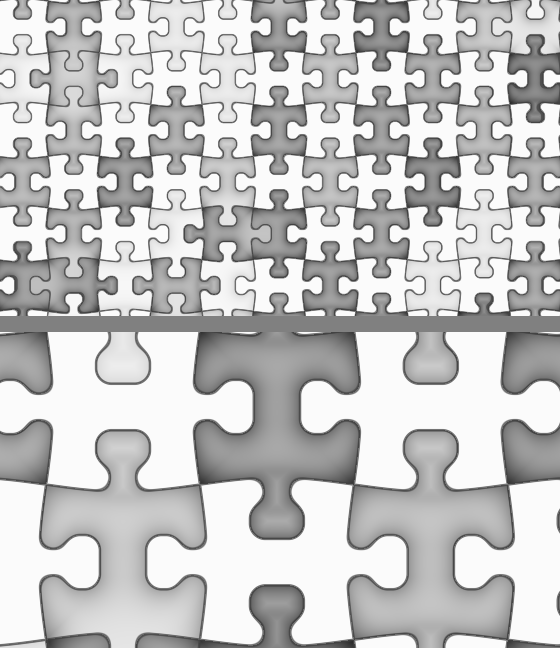
Top: the whole. Bottom: its middle third, enlarged.
This pattern is drawn by a Shadertoy shader. Its source:

```glsl
// Interlocking jigsaw pieces on a checkerboard: wide and tall pieces alternate,
// and each sinks to its own depth. One tab curve, as a distance function, cuts
// every seam; sunken pieces get soft occlusion and perspective side walls.

const vec2 CELLS_PER_HEIGHT = vec2(6.16, 6.11);
const vec2 GRID_SHIFT = vec2(0.02, 0.465);
const float PI = 3.14159265;

float hash(vec2 id) {
    vec3 q = fract(vec3(id.xyx) * vec3(0.1031, 0.1130, 0.0973));
    q += dot(q, q.yzx + 33.33);
    return fract((q.x + q.y) * q.z);
}

float smoothMin(float a, float b, float k) {
    float h = max(k - abs(a - b), 0.0) / k;
    return min(a, b) - 0.25 * k * h * h;
}

float roundedBox(vec2 p, vec2 halfSize, float radius) {
    vec2 q = abs(p) - halfSize + radius;
    return length(max(q, 0.0)) + min(max(q.x, q.y), 0.0) - radius;
}

// Seam with a tab: x points out of the piece, y runs along the side
float seam(vec2 p) {
    float side = p.x + 0.045 * cos(PI * min(abs(p.y), 0.5));
    float stem = roundedBox(p - vec2(0.05, 0.0), vec2(0.15, 0.085), 0.02);
    float head = roundedBox(p - vec2(0.235, 0.0), vec2(0.115, 0.175), 0.1);
    return smoothMin(side, smoothMin(stem, head, 0.08), 0.1);
}

// Tabs on left and right, sockets above and below
float widePiece(vec2 p) {
    vec2 q = abs(p);
    return max(seam(vec2(q.x - 0.5, q.y)), -seam(vec2(0.5 - q.y, q.x)));
}

bool isTall(vec2 id) {
    return mod(id.x + id.y, 2.0) > 0.5;
}

float pieceDistance(vec2 p, vec2 id) {
    vec2 local = p - id;
    return widePiece(isTall(id) ? local.yx : local);
}

// Most wide pieces stay on top; most tall ones sink
float pieceDepth(vec2 id) {
    float pick = hash(id + 17.0);
    float amount = hash(id + 71.0);
    if (isTall(id)) return pick < 0.27 ? 0.05 : mix(0.25, 1.0, amount);
    return pick < 0.88 ? 0.0 : mix(0.15, 0.8, amount);
}

// Brightness of a piece, darkened by each higher neighbour
float shadePiece(vec2 p, vec2 view, vec2 owner, float blur) {
    float depth = pieceDepth(owner);
    float tone = 0.985 - 0.3 * depth;
    float wall = 0.0;
    for (int j = -1; j <= 1; j++)
    for (int i = -1; i <= 1; i++) {
        vec2 id = owner + vec2(i, j);
        float rise = depth - pieceDepth(id);
        if (rise <= 0.0) continue;
        float d = max(pieceDistance(p, id), 0.0);
        tone *= 1.0 - 0.55 * sqrt(rise) * exp(-d / 0.1);
        // Side walls face the centre of the view
        float wallDistance = pieceDistance(p + view * rise * 0.013, id);
        wall = max(wall, 1.0 - smoothstep(-blur, blur, wallDistance));
    }
    return mix(tone, 0.27, 0.75 * wall);
}

void mainImage(out vec4 fragColor, in vec2 fragCoord) {
    vec2 view = (fragCoord - 0.5 * iResolution.xy) / iResolution.y * CELLS_PER_HEIGHT;
    vec2 p = view + GRID_SHIFT;
    float pixel = CELLS_PER_HEIGHT.y / iResolution.y;

    // Find the piece that covers this point
    vec2 cell = floor(p + 0.5);
    vec2 owner = cell;
    float nearest = 1e3;
    for (int j = -1; j <= 1; j++)
    for (int i = -1; i <= 1; i++) {
        vec2 id = cell + vec2(i, j);
        float d = pieceDistance(p, id);
        if (d < nearest) {
            nearest = d;
            owner = id;
        }
    }

    float tone = shadePiece(p, view, owner, 0.6 * pixel);

    // Thin dark seam line
    float line = 1.0 - smoothstep(0.004, 0.006 + pixel, abs(nearest));
    tone = mix(tone, 0.25, 0.75 * line);
    fragColor = vec4(vec3(tone), 1.0);
}
```
